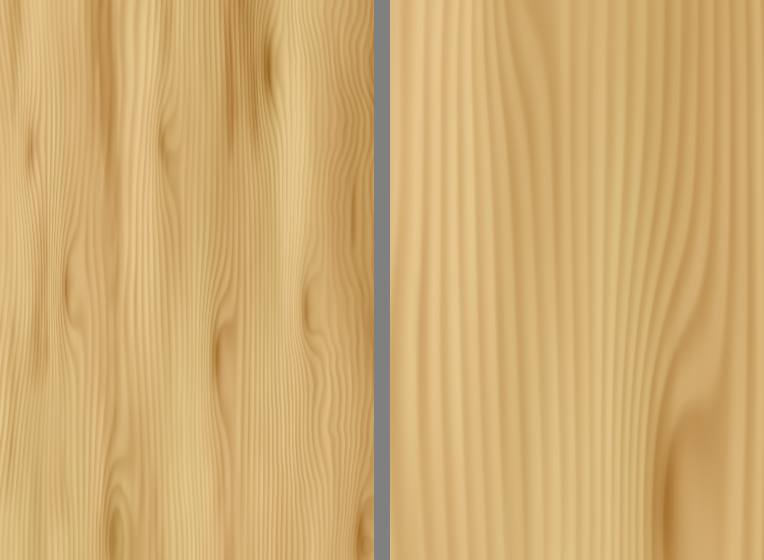
Left, the full canvas; right, a detail of the centre.
A Shadertoy shader for this texture:

```glsl
// Pale golden wood planks with wavy vertical grain, elongated knots and dark streaks.

const vec3 DEEP_BROWN = vec3(0.645, 0.445, 0.185);
const vec3 PALE_CREAM = vec3(0.875, 0.755, 0.525);
const vec3 PEACH_TINT = vec3(0.020, -0.006, 0.012);
const float RING_DENSITY = 95.0;
const int KNOT_COUNT = 8;

float hash(vec2 p) {
    vec3 q = fract(vec3(p.xyx) * 0.1031);
    q += dot(q, q.yzx + 33.33);
    return fract((q.x + q.y) * q.z);
}

float noise(vec2 p) {
    vec2 cell = floor(p);
    vec2 f = p - cell;
    f = f * f * f * (f * (f * 6.0 - 15.0) + 10.0);
    float low = mix(hash(cell), hash(cell + vec2(1.0, 0.0)), f.x);
    float high = mix(hash(cell + vec2(0.0, 1.0)), hash(cell + vec2(1.0)), f.x);
    return mix(low, high, f.y);
}

float fbm(vec2 p) {
    float sum = 0.0;
    float weight = 0.533;
    for (int i = 0; i < 4; i++) {
        sum += weight * noise(p);
        p = p * 2.03 + vec2(17.3, 9.1);
        weight *= 0.5;
    }
    return sum;
}

float bell(vec2 offset, vec2 size) {
    vec2 q = offset / size;
    return exp(-dot(q, q));
}

float band(float x, float centre, float width) {
    return bell(vec2(x - centre, 0.0), vec2(width));
}

// x: bump that bends the rings round the knots, y: darkness of their cores
vec2 knots(vec2 p, float aspect) {
    vec2 total = vec2(0.0);
    for (int i = 0; i < KNOT_COUNT; i++) {
        float id = float(i);
        float column = (id + 0.3 + 0.5 * hash(vec2(id, 3.0))) / float(KNOT_COUNT);
        vec2 centre = vec2(column * aspect, fract(0.7 + id * 0.618 + 0.2 * hash(vec2(id, 8.0))));
        float size = mix(0.7, 1.2, hash(vec2(id, 21.0)));
        vec2 d = p - centre;
        d.x += 0.008 * (noise(vec2(id * 7.0, p.y * 9.0)) - 0.5);
        total.x += 0.036 * size * bell(d, vec2(0.026, 0.13) * size);
        total.y += size * bell(d, vec2(0.008, 0.048) * size);
        total.y += 0.35 * size * bell(d, vec2(0.019, 0.12) * size);
    }
    return total;
}

// Dark, soft-edged growth rings across a continuous height field
float ringProfile(float phase) {
    float blur = fwidth(phase);
    float s = fract(phase);
    float ring = smoothstep(0.0, 0.6, s) * (1.0 - smoothstep(0.72, 1.0, s));
    return (ring - 0.56) * (1.0 - smoothstep(0.35, 0.85, blur));
}

void mainImage(out vec4 fragColor, in vec2 fragCoord) {
    vec2 p = fragCoord / iResolution.y;
    float aspect = iResolution.x / iResolution.y;
    float u = p.x / aspect;
    vec2 knot = knots(p, aspect);

    // Grain field: slow drift everywhere, tighter waves on the right
    float wavy = smoothstep(0.68, 0.85, u);
    float field = p.x + knot.x;
    field += 0.075 * noise(vec2(p.x * 7.0, p.y * 1.7) + 4.0);
    field += 0.014 * noise(vec2(p.x * 18.0, p.y * 5.0) + 31.0);
    field += wavy * 0.022 * noise(vec2(p.x * 11.0, p.y * 9.0) + 57.0);
    field += wavy * 0.003 * noise(vec2(p.x * 30.0, p.y * 38.0) + 12.0);

    // Broad plank shading
    float sway = u + 0.05 * (noise(vec2(2.0, p.y * 3.0)) - 0.5);
    float tone = 0.84;
    tone -= 0.27 * band(sway, 0.62, 0.055) * mix(0.6, 1.1, p.y);
    tone -= 0.30 * band(sway, 1.02, 0.11);
    tone -= 0.22 * band(sway, 0.0, 0.06) * smoothstep(0.3, 0.9, p.y);
    tone -= 0.20 * band(u, 0.245, 0.012) * smoothstep(0.5, 0.95, p.y);
    tone += 0.11 * band(u, 0.79, 0.05);
    tone += 0.04 * (smoothstep(0.745, 0.755, u) - smoothstep(0.75, 0.85, u));

    // Long streaks and fine fibres that follow the grain
    float drift = p.x + 0.25 * (field - p.x);
    tone += 0.65 * (fbm(vec2(drift * 15.0, p.y * 1.3) + 70.0) - 0.5);
    tone -= 0.35 * smoothstep(0.58, 0.85, fbm(vec2(drift * 24.0, p.y * 2.2) + 140.0));
    tone += 0.10 * (noise(vec2(drift * 190.0, p.y * 9.0)) - 0.5);

    // Rings of varying strength, then knot cores
    float strength = mix(0.10, 0.32, noise(vec2(p.x * 12.0, p.y * 4.0) + 90.0));
    tone += strength * ringProfile(field * RING_DENSITY);
    tone -= 0.42 * knot.y;

    vec3 colour = mix(DEEP_BROWN, PALE_CREAM, clamp(tone, -0.2, 1.08));
    colour += PEACH_TINT * (noise(vec2(drift * 26.0, p.y * 1.5) + 200.0) - 0.5);
    fragColor = vec4(colour, 1.0);
}
```
